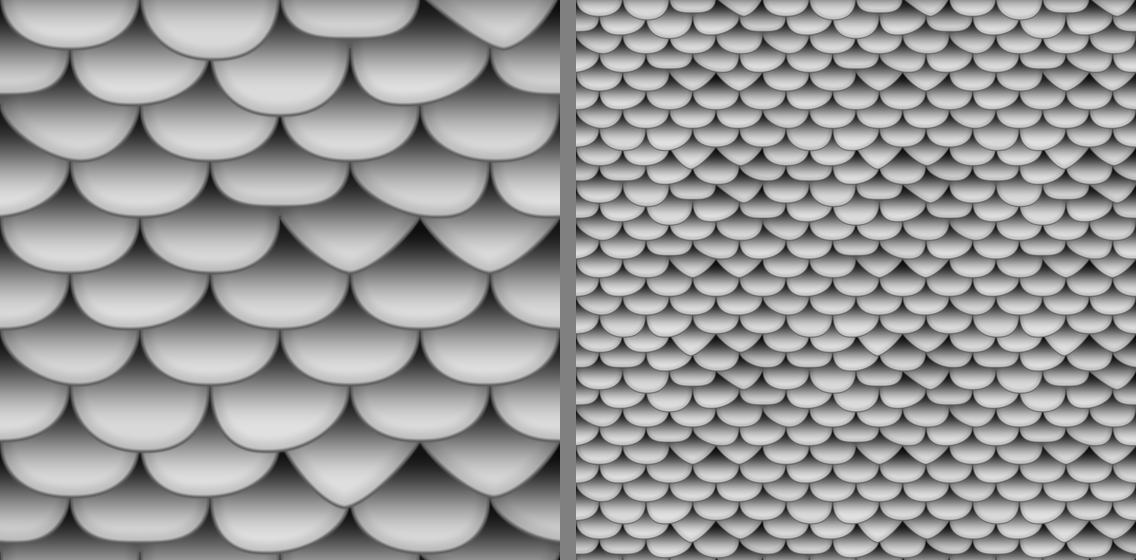
Left, the tile; right, the same tile 3 across and 3 down.
A Shadertoy shader for this pattern:

```glsl
const vec2 GRID = vec2(4.0, 10.0); // scales across, rows down

vec3 hash3(vec2 p) {
    vec3 q = fract(vec3(p.xyx) * vec3(0.1031, 0.1030, 0.0973) + 0.37);
    q += dot(q, q.yxz + 33.33);
    return fract((q.xxy + q.yzz) * q.zyx);
}

// Signed distance to the scale's outline, positive inside.
// p is measured in scale widths from the nominal tip.
float scaleDistance(vec2 p, vec3 rnd) {
    float pointed = smoothstep(0.72, 0.97, rnd.x);
    float stubby = step(rnd.y, 0.07);
    float len = 0.4 + 0.075 * (step(0.91, rnd.y) - stubby);
    float sidePower = mix(2.3 + 0.9 * stubby, 1.55, pointed);
    float dropPower = mix(2.2, 1.12, pointed);

    // lopsided tip on a few scales
    float lean = 2.0 * rnd.z - 1.0;
    float skew = 0.28 * lean * lean * lean;
    float w = 2.0 * p.x;
    float side = max(abs(w + skew * (1.0 - w * w)), 1e-4);
    float drop = max((0.4 - p.y) / len, 1e-4);

    float level = 1.0 - pow(side, sidePower) - pow(drop, dropPower);
    vec2 slope = vec2(sidePower * pow(side, sidePower - 1.0) * 2.0 * (1.0 - 2.0 * skew * w),
                      dropPower * pow(drop, dropPower - 1.0) / len);
    return level / max(length(slope), 0.2);
}

vec3 scaleColor(float height, float d, vec3 rnd) {
    // light lip fading to deep shade under the row above
    float lip = 0.84 + 0.04 * rnd.z;
    float shade = mix(lip, 0.04 + 0.06 * rnd.y, smoothstep(0.1, 0.75, height));
    shade *= mix(0.86, 1.0, smoothstep(0.0, 0.16, d));
    // outline
    shade = mix(min(shade, 0.36), shade, smoothstep(0.004, 0.034, d));
    return vec3(shade);
}

void mainImage(out vec4 fragColor, in vec2 fragCoord) {
    vec2 uv = fragCoord / iResolution.xy;
    float y = uv.y * GRID.y - 0.1;
    float soft = max(0.011, GRID.x / iResolution.x);
    vec3 color = vec3(0.1);

    // back to front: each higher row overlaps the one below
    for (int i = -1; i <= 1; i++) {
        float row = floor(y) + float(i);
        float x = uv.x * GRID.x - 0.5 * mod(row + 20.0, 2.0);
        float column = floor(x + 0.5);
        vec2 p = vec2(x - column, (y - row) * GRID.x / GRID.y);
        // the half step keeps the wrapped index exact
        vec2 id = floor(mod(vec2(column, row) + 0.5, GRID));
        vec3 rnd = hash3(id * 7.0 + 3.0);
        float d = scaleDistance(p, rnd);
        // neighbours in a row meet at a seam, so only the lower rim is cut out
        float cover = p.y > 0.42 ? 1.0 : smoothstep(-soft, soft, d);
        color = mix(color, scaleColor(p.y, d, rnd), cover);
    }
    fragColor = vec4(color, 1.0);
}
```
